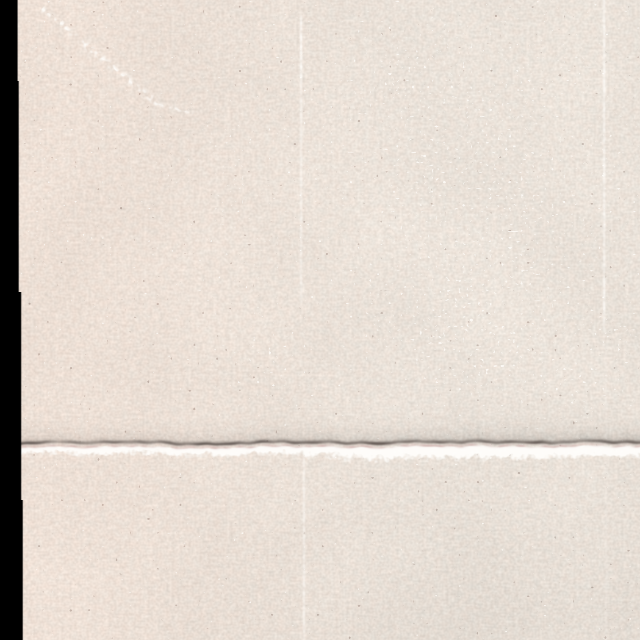
A Shadertoy shader for this texture:

```glsl
// Pale scanned paper with a black margin on the left and a horizontal fold.
// Gradient noise makes the grain, the white flecks and the ragged fold;
// distance functions place the worn vertical lines and a diagonal scratch.

vec2 gradientAt(vec2 cell) {
    vec3 h = fract(cell.xyx * vec3(0.1031, 0.1030, 0.0973));
    h += dot(h, h.yzx + 33.33);
    float angle = 6.2832 * fract((h.x + h.y) * h.z);
    return vec2(cos(angle), sin(angle));
}

float gradientNoise(vec2 p) {
    vec2 i = floor(p), f = p - i;
    vec2 w = f * f * f * (f * (f * 6.0 - 15.0) + 10.0);
    vec2 e = vec2(1.0, 0.0);
    float a = dot(gradientAt(i), f);
    float b = dot(gradientAt(i + e.xy), f - e.xy);
    float c = dot(gradientAt(i + e.yx), f - e.yx);
    float d = dot(gradientAt(i + e.xx), f - e.xx);
    return mix(mix(a, b, w.x), mix(c, d, w.x), w.y);
}

float fbm(vec2 p) {
    float sum = 0.0, amp = 0.6;
    for (int i = 0; i < 4; i++) {
        sum += amp * gradientNoise(p);
        p = p * 2.03 + 17.3;
        amp *= 0.5;
    }
    return sum;
}

// Soft elliptical patch, 1 at its centre
float patchMask(vec2 p, vec2 centre, vec2 radius) {
    vec2 d = (p - centre) / radius;
    return exp(-dot(d, d));
}

float segmentDistance(vec2 p, vec2 a, vec2 b) {
    vec2 ab = b - a;
    return length(p - a - ab * clamp(dot(p - a, ab) / dot(ab, ab), 0.0, 1.0));
}

// Thin vertical wear line between two heights
float wornLine(vec2 p, float x, float low, float high) {
    float span = smoothstep(low - 0.02, low + 0.02, p.y) * (1.0 - smoothstep(high - 0.01, high + 0.01, p.y));
    return span * exp(-pow((p.x - x) / 0.0024, 2.0));
}

void mainImage(out vec4 fragColor, in vec2 fragCoord) {
    vec2 uv = fragCoord / iResolution.xy;
    float px = 1.0 / iResolution.x;

    // Paper tone: warm on the left, greyer to the lower right
    vec3 col = mix(vec3(0.928, 0.876, 0.835), vec3(0.912, 0.880, 0.845), smoothstep(0.0, 0.75, uv.x));
    col -= 0.022 * smoothstep(0.3, 0.0, uv.y) * smoothstep(0.1, 0.8, uv.x);
    col += 0.012 * patchMask(uv, vec2(0.68, 0.62), vec2(0.3, 0.35));
    col += 0.03 * fbm(uv * 5.0);

    // Fine grain, faint woven streaks and slight colour mottling
    float grain = gradientNoise(uv * 231.0 + 5.0) + 0.6 * gradientNoise(uv * 117.0);
    col += 0.045 * grain;
    col += 0.022 * gradientNoise(uv * vec2(60.0, 260.0)) + 0.012 * gradientNoise(uv * vec2(220.0, 18.0));
    col += vec3(0.012, -0.006, -0.012) * gradientNoise(uv * 90.0 + 40.0);
    col -= vec3(0.15, 0.17, 0.17) * smoothstep(0.45, 0.65, gradientNoise(uv * 140.0 + 71.0));

    // Worn flecks, densest in a band sloping through the right half
    float wear = 0.12 + 0.55 * patchMask(uv, vec2(0.80, 0.68), vec2(0.17, 0.25));
    wear += 0.55 * patchMask(uv, vec2(0.72, 0.48), vec2(0.13, 0.11));
    wear += 0.40 * patchMask(uv, vec2(0.60, 0.86), vec2(0.13, 0.20));
    wear += 0.45 * patchMask(uv, vec2(0.41, 0.43), vec2(0.06, 0.06));
    wear += 0.30 * patchMask(uv, vec2(0.38, 0.73), vec2(0.06, 0.09));
    wear += 0.50 * patchMask(uv, vec2(0.96, 0.48), vec2(0.035, 0.03));
    wear += 0.35 * patchMask(uv, vec2(0.92, 0.40), vec2(0.06, 0.04));
    wear *= 0.85 + 0.9 * fbm(uv * 13.0 + 9.0);
    wear *= mix(0.55, 1.0, smoothstep(0.28, 0.33, uv.y));
    float fleck = gradientNoise(uv * vec2(165.0, 195.0) + 23.0);
    float threshold = 0.47 - 0.24 * clamp(wear, 0.0, 1.0);
    float white = 0.85 * smoothstep(threshold, threshold + 0.22, fleck);

    // Vertical wear lines, broken up along their length
    float broken = 0.6 + 0.7 * gradientNoise(uv * vec2(30.0, 130.0));
    float lines = wornLine(uv, 0.4705, 0.53, 0.975) * (0.65 + 0.5 * smoothstep(0.86, 0.90, uv.y));
    lines += 0.65 * wornLine(uv, 0.475, 0.0, 0.285);
    lines += 0.85 * wornLine(uv, 0.944, 0.48, 1.1) + 0.2 * wornLine(uv, 0.947, -0.1, 0.46);
    white += lines * broken;

    // Diagonal scratch, jittered and stippled
    float jitter = 0.004 * gradientNoise(uv * 45.0);
    float scratch = segmentDistance(uv, vec2(0.065, 0.987), vec2(0.245, 0.838));
    scratch = min(scratch, segmentDistance(uv, vec2(0.245, 0.838), vec2(0.30, 0.823)) + 0.002);
    white += exp(-pow((scratch + jitter) / 0.0045, 2.0)) * smoothstep(-0.2, 0.4, gradientNoise(uv * 125.0 + 3.0));

    col = mix(col, vec3(0.995, 0.985, 0.97), clamp(white, 0.0, 1.0));

    // Fold: soft shadow above, ragged dark line, bright ridge below
    float foldY = 0.3085 + 0.004 * gradientNoise(vec2(uv.x * 9.0, 2.3)) + 0.003 * gradientNoise(vec2(uv.x * 38.0, 7.7));
    float h = uv.y - foldY;
    float above = smoothstep(-0.003, 0.001, h);
    col -= vec3(0.15, 0.145, 0.14) * above * exp(-max(h, 0.0) / 0.013) * (0.7 + 0.4 * uv.x);
    float ridgeDepth = 0.016 + 0.007 * smoothstep(0.35, 0.65, uv.x) * (1.0 - 0.5 * smoothstep(0.8, 0.95, uv.x));
    ridgeDepth += 0.008 * gradientNoise(uv * vec2(55.0, 70.0)) + 0.006 * gradientNoise(uv * 160.0);
    float ridge = smoothstep(-0.005, -0.009, h) * smoothstep(-ridgeDepth - 0.006, -ridgeDepth + 0.003, h);
    col = mix(col, vec3(1.0, 0.995, 0.985), 0.95 * ridge);
    float ink = 0.65 + 0.7 * gradientNoise(vec2(uv.x * 28.0, uv.y * 90.0));
    col = mix(col, vec3(0.43, 0.39, 0.37), clamp(ink, 0.0, 1.0) * exp(-pow(h / 0.0032, 2.0)));
    float blush = exp(-pow((h + 0.006) / 0.0025, 2.0)) * (0.5 + gradientNoise(uv * vec2(70.0, 150.0)));
    col = mix(col, vec3(0.82, 0.70, 0.69), 0.7 * clamp(blush, 0.0, 1.0));

    // Black margin, widening downward in small steps
    float margin = 0.0275 + 0.0018 * step(uv.y, 0.873) + 0.0038 * step(uv.y, 0.544) + 0.0025 * step(uv.y, 0.218);
    col *= smoothstep(margin - px, margin + px, uv.x);

    fragColor = vec4(clamp(col, 0.0, 1.0), 1.0);
}
```
